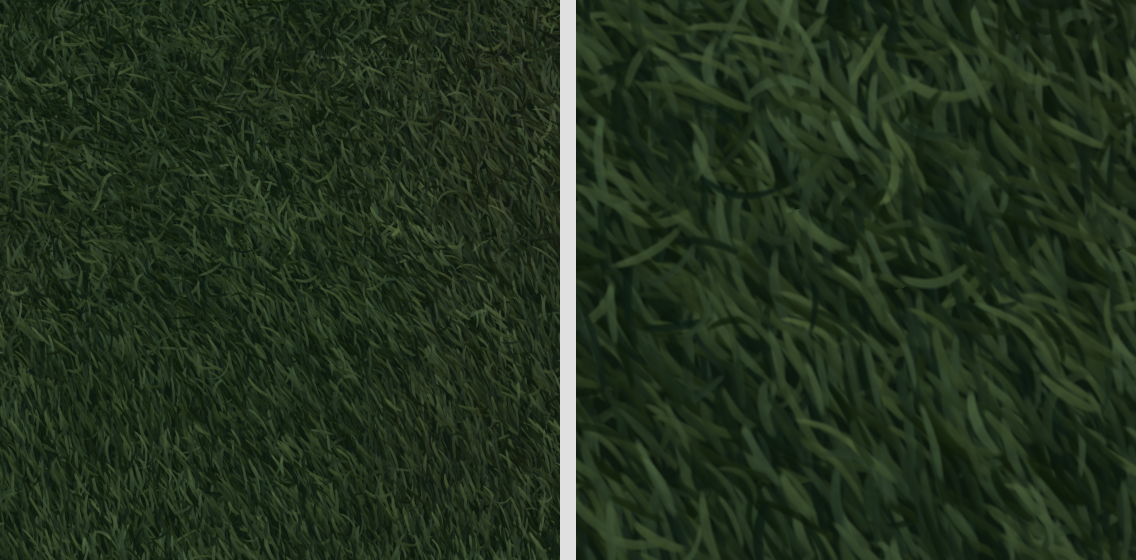
Left, the full canvas; right, a detail of the centre.
Write a three.js fragment shader that draws this texture.

```glsl
// Dense dark meadow grass: layered, curved, windswept blades with faint dry patches.
#define LAYERS 22
#define CELLS 26.0
#define HALF_LENGTH 0.030
#define HALF_WIDTH 0.0027
#define SOFTNESS 0.0013
#define LEAN -1.0
#define SPREAD 0.42
#define STRAYS 0.16
#define OPACITY 0.78
#define SHADE vec3(0.055, 0.105, 0.058)
#define LIGHT vec3(0.250, 0.322, 0.205)
#define DRY vec3(0.030, -0.008, 0.008)

varying vec2 vUv;

vec4 hash4(vec3 p) {
  vec4 q = fract(p.xyzx * vec4(0.1031, 0.1030, 0.0973, 0.1099));
  q += dot(q, q.wzxy + 33.33);
  return fract((q.xxyz + q.yzzw) * q.zywx);
}

float valueNoise(vec2 p, float seed) {
  vec2 i = floor(p);
  vec2 f = fract(p);
  f = f * f * (3.0 - 2.0 * f);
  float a = hash4(vec3(i, seed)).x;
  float b = hash4(vec3(i + vec2(1.0, 0.0), seed)).x;
  float c = hash4(vec3(i + vec2(0.0, 1.0), seed)).x;
  float d = hash4(vec3(i + vec2(1.0, 1.0), seed)).x;
  return mix(mix(a, b, f.x), mix(c, d, f.x), f.y);
}

// Coverage (x), position along the blade (y) and across it (z).
vec3 blade(vec2 p, float angle, float halfLength, float halfWidth, float bend) {
  vec2 dir = vec2(cos(angle), sin(angle));
  float along = dot(p, dir) / halfLength;
  float across = dot(p, vec2(-dir.y, dir.x));
  across -= bend * halfLength * (along * along - 0.33);
  across /= sqrt(1.0 + 4.0 * bend * bend * along * along);
  float taper = halfWidth * sqrt(max(1.0 - along * along, 0.0));
  float cover = 1.0 - smoothstep(-SOFTNESS, SOFTNESS, abs(across) - taper);
  cover *= 1.0 - smoothstep(0.7, 1.0, abs(along));
  return vec3(cover, along, across / halfWidth);
}

void main() {
  vec2 uv = vUv;

  // Broad variation of wind, light and dryness
  float wind = valueNoise(uv * 4.0, 101.0) - 0.5;
  float clump = valueNoise(uv * 7.0, 102.0) * 0.6 + valueNoise(uv * 17.0, 103.0) * 0.4;
  float dryness = smoothstep(0.45, 0.9, valueNoise(uv * 3.0 + 0.4, 104.0));
  dryness = max(dryness * 0.6, smoothstep(0.55, 0.1, distance(uv, vec2(1.0, 0.8))));
  float unruly = smoothstep(0.35, 0.95, uv.y + 0.35 * (0.5 - uv.x));
  float spread = SPREAD * mix(0.8, 1.7, unruly);
  float strayShare = STRAYS * mix(0.6, 1.9, unruly);

  vec3 color = SHADE * 0.9;

  // Blades stacked from the dark thatch up to the lit tips
  for (int layer = 0; layer < LAYERS; layer++) {
    float id = float(layer);
    float depth = id / float(LAYERS - 1);
    vec2 grid = uv * CELLS + hash4(vec3(id, 7.0, 3.0)).xy * 20.0 + 5.0;
    vec2 home = floor(grid);

    for (int j = -1; j <= 1; j++) {
      for (int i = -1; i <= 1; i++) {
        vec2 cell = home + vec2(float(i), float(j));
        vec4 place = hash4(vec3(cell, id + 11.0));
        vec4 look = hash4(vec3(cell, id + 57.0));
        vec2 local = (grid - cell - place.xy) / CELLS;

        float stray = step(1.0 - strayShare, look.w);
        float turn = (place.z + look.z - 1.0) * mix(2.0 * spread, 3.2, stray);
        float bend = (place.w - 0.5) * mix(0.5, 1.3, stray);
        float size = mix(0.55, 1.0, look.y);
        vec3 leaf = blade(local, LEAN + wind * 0.8 + turn, HALF_LENGTH * size,
                          HALF_WIDTH * mix(0.65, 1.2, place.w), bend);

        // Random tone, darker at the root and on one side
        float tone = mix(-0.06, 1.2, pow(look.x, 1.3));
        tone *= mix(1.05, 0.68, leaf.y * 0.5 + 0.5);
        tone *= mix(0.65, 1.08, depth) * mix(0.72, 1.3, clump);
        tone += 0.07 * clamp(leaf.z, -1.0, 1.0);
        vec3 tint = mix(vec3(-0.008, 0.0, 0.014), vec3(0.008, 0.008, -0.022), look.z);
        vec3 leafColor = mix(SHADE, LIGHT, tone) + tint + DRY * dryness * look.y;

        color = mix(color, leafColor, leaf.x * OPACITY);
      }
    }
  }

  // Faint fine mottling
  color *= 0.94 + 0.12 * valueNoise(uv * 170.0, 105.0);
  gl_FragColor = vec4(max(color, 0.0), 1.0);
}
```
